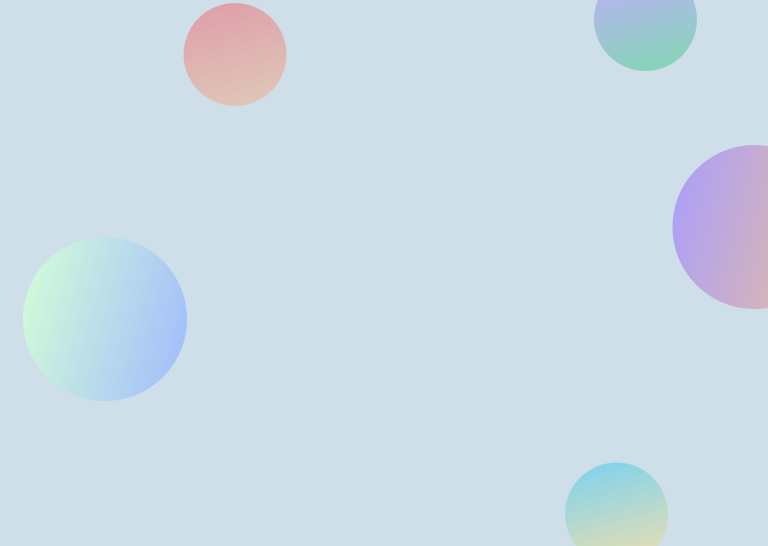
Reproduce this background procedurally as a WebGL 1 fragment shader.

```glsl
precision highp float;
// Five soft pastel gradient discs floating on a pale blue ground.

uniform vec2 u_resolution;

// Lengths and positions are in units of the canvas height.
const float SMALL_RADIUS = 0.0942;
const float LARGE_RADIUS = 0.1502;

const vec2 ROSE_CENTER   = vec2(0.4304, 0.9002);
const vec2 JADE_CENTER   = vec2(1.1822, 0.9643);
const vec2 VIOLET_CENTER = vec2(1.3819, 0.5842);
const vec2 MINT_CENTER   = vec2(0.1923, 0.4158);
const vec2 AQUA_CENTER   = vec2(1.1291, 0.0586);

// Unit directions along which the disc gradients run.
const vec2 DOWNWARD  = vec2(0.259, -0.966);
const vec2 RIGHTWARD = vec2(0.966, -0.259);

const vec3 GROUND   = vec3(0.810, 0.873, 0.914);
const vec3 ROSE     = vec3(0.875, 0.630, 0.670);
const vec3 SAND     = vec3(0.875, 0.775, 0.715);
const vec3 LAVENDER = vec3(0.740, 0.690, 0.965);
const vec3 JADE     = vec3(0.525, 0.835, 0.725);
const vec3 VIOLET   = vec3(0.685, 0.630, 0.955);
const vec3 BLUSH    = vec3(0.890, 0.735, 0.650);
const vec3 MINT     = vec3(0.815, 0.975, 0.855);
const vec3 SKY      = vec3(0.645, 0.755, 0.980);
const vec3 AQUA     = vec3(0.520, 0.830, 0.915);
const vec3 CREAM    = vec3(0.900, 0.870, 0.700);

// Lays an antialiased disc, shaded from one colour to another, over the base.
vec3 paintDisc(vec3 base, vec2 offset, float radius, vec2 direction,
               vec3 startColor, vec3 endColor) {
    float pixel = 1.0 / u_resolution.y;
    float coverage = clamp(0.5 + (radius - length(offset)) / pixel, 0.0, 1.0);
    float along = clamp(0.5 + 0.5 * dot(offset, direction) / radius, 0.0, 1.0);
    return mix(base, mix(startColor, endColor, along), coverage);
}

void main() {
    vec2 p = gl_FragCoord.xy / u_resolution.y;
    vec3 color = GROUND;

    // Small discs, shaded from top to bottom
    color = paintDisc(color, p - ROSE_CENTER, SMALL_RADIUS, DOWNWARD, ROSE, SAND);
    color = paintDisc(color, p - JADE_CENTER, SMALL_RADIUS, DOWNWARD, LAVENDER, JADE);
    color = paintDisc(color, p - AQUA_CENTER, SMALL_RADIUS, DOWNWARD, AQUA, CREAM);

    // Large discs, shaded from left to right
    color = paintDisc(color, p - VIOLET_CENTER, LARGE_RADIUS, RIGHTWARD, VIOLET, BLUSH);
    color = paintDisc(color, p - MINT_CENTER, LARGE_RADIUS, RIGHTWARD, MINT, SKY);

    gl_FragColor = vec4(color, 1.0);
}
```
